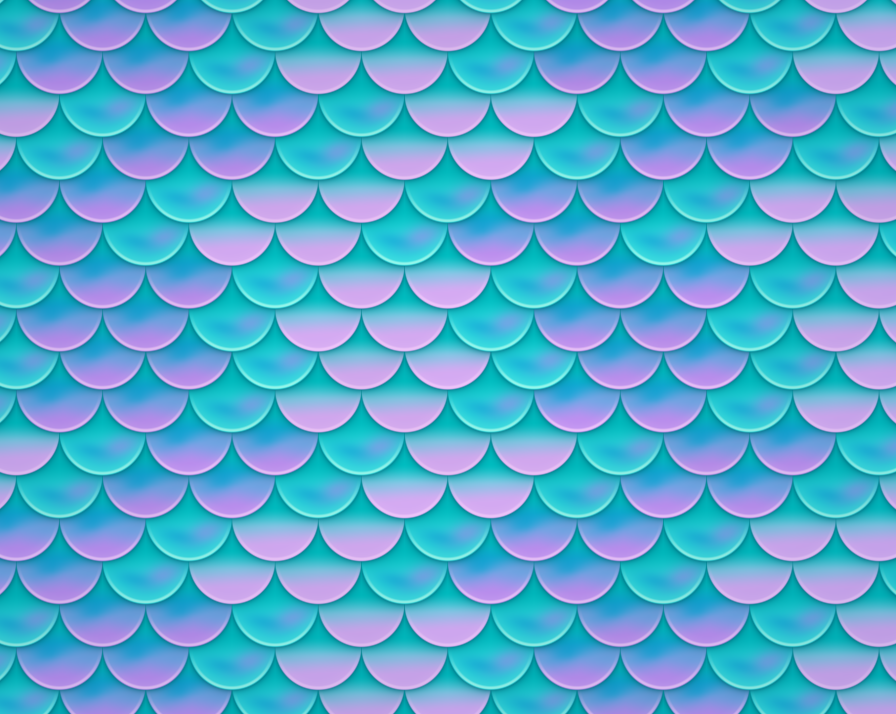
A WebGL 1 fragment shader for this pattern:

```glsl
precision highp float;
// Overlapping mermaid scales in teal, blue and pink diagonal bands.

uniform vec2 u_resolution;

const vec2 SCALE_RADII = vec2(20.77, 16.64); // canvas size in scale radii
const vec2 FIRST_CENTER = vec2(0.378, 0.192);
const float BLOCK_ROWS = 8.0;
const float BLOCK_OVERLAP = 0.114; // each block of rows sits a little closer
const vec3 TEAL = vec3(0.0, 0.73, 0.74);
const vec3 AQUA = vec3(0.15, 0.81, 0.83);
const vec3 BLUE = vec3(0.07, 0.62, 0.81);
const vec3 PERIWINKLE = vec3(0.44, 0.63, 0.87);
const vec3 PURPLE = vec3(0.71, 0.54, 0.90);
const vec3 PINK = vec3(0.80, 0.64, 0.91);
const vec3 SHADOW = vec3(0.0, 0.39, 0.46);

float hash(vec2 p) {
  return fract(sin(dot(p, vec2(127.1, 311.7))) * 43758.5);
}

// Soft round spot, 1 at the center, tilted by a shear.
float spot(vec2 p, vec2 center, vec2 size, float shear) {
  vec2 d = p - center;
  d.y += shear * d.x;
  d /= size;
  return exp(-dot(d, d));
}

// Center of the scale of a row nearest to x; odd rows shift by one radius.
vec2 nearestCenter(float x, float row) {
  float parity = mod(row, 2.0);
  float column = 2.0 * floor((x - parity) * 0.5 + 0.5) + parity;
  return vec2(column, row - BLOCK_OVERLAP * floor(row / BLOCK_ROWS));
}

// Signed distance to the nearest scale edge of a row.
float rowEdge(vec2 p, float row) {
  return length(p - nearestCenter(p.x, row)) - 1.0;
}

// Place of a scale in the six-step color sequence; bands zigzag in each block.
float sequenceIndex(float column, float row) {
  float r = mod(row, BLOCK_ROWS);
  float pair = floor(r * 0.5);
  float sway = 0.5 * pair * (3.0 - pair) * (3.0 - 2.0 * pair);
  float start = 2.0 + 2.0 * sway - mod(r, 2.0);
  return floor(mod(column - start + 0.5, 12.0) * 0.5);
}

vec3 tealScale(vec2 p) {
  vec3 color = mix(TEAL, AQUA, smoothstep(-0.3, 0.4, p.y));
  color = mix(color, PERIWINKLE, 0.95 * spot(p, vec2(0.42, 0.36), vec2(0.48, 0.27), 0.3));
  return mix(color, BLUE, 0.6 * spot(p, vec2(-0.20, 0.45), vec2(0.45, 0.20), -0.2));
}

vec3 pinkScale(vec2 p) {
  vec3 pale = vec3(0.45, 0.77, 0.86);
  vec3 color = mix(TEAL, pale, smoothstep(-0.25, 0.25, p.y));
  return mix(color, PINK, smoothstep(0.04, 0.66, p.y + 0.06 * p.x));
}

vec3 blueScale(vec2 p) {
  vec3 color = mix(TEAL, BLUE, 0.85 * smoothstep(-0.5, 0.1, p.y));
  color = mix(color, PERIWINKLE, smoothstep(-0.1, 0.4, p.y + 0.22 * abs(p.x + 0.15)));
  color = mix(color, BLUE, 0.65 * spot(p, vec2(-0.22, 0.10), vec2(0.36, 0.28), 0.3));
  return mix(color, PURPLE, smoothstep(0.15, 0.75, p.y - 0.15 * abs(p.x - 0.1)));
}

// Shadow strength outside a scale edge at the given distance.
float castShadow(float distanceOut) {
  float d = max(distanceOut, 0.0);
  return 0.46 * exp(-d / 0.05) + 0.28 * exp(-d / 0.16);
}

// Shaded surface of the scale of a row that lies under p (y points down).
vec3 scaleColor(vec2 p, float row) {
  vec2 center = nearestCenter(p.x, row);
  vec2 local = p - center;
  float index = sequenceIndex(center.x, row);
  float jitter = hash(vec2(center.x, row)) - 0.5;
  vec2 q = local + vec2(0.10, 0.05) * jitter;
  float isTeal = step(1.5, mod(index, 3.0));
  float isPink = step(2.5, index) * (1.0 - isTeal);
  vec3 color = mix(blueScale(q), pinkScale(q), isPink);
  color = mix(color, tealScale(q), isTeal);

  // Thin raised rim with a faint inner glow, brightest along the bottom.
  float d = length(local);
  float low = smoothstep(0.0, 0.9, local.y);
  float rim = smoothstep(0.89, 0.95, d) * (1.0 - smoothstep(0.96, 1.0, d));
  float glow = smoothstep(0.70, 0.95, d);
  vec3 rimTint = mix(vec3(0.90, 0.75, 0.94), vec3(0.60, 0.94, 0.89), isTeal);
  color = mix(color, rimTint, low * (0.75 * rim + 0.15 * glow));

  // The row above overlaps this one and shades it.
  color = mix(color, SHADOW, castShadow(rowEdge(p, row - 1.0)));
  return color * (1.0 + 0.03 * jitter);
}

// Paints rows from back to front; upper rows lie over lower ones.
vec3 scalePattern(vec2 p, float pixel) {
  float block = floor(p.y / (BLOCK_ROWS - BLOCK_OVERLAP));
  float row = floor(p.y + BLOCK_OVERLAP * block);
  vec3 color = scaleColor(p, row + 1.0);
  for (int i = 0; i < 2; i++) {
    float front = row - float(i);
    float cover = 1.0 - smoothstep(-pixel, pixel, rowEdge(p, front));
    color = mix(color, scaleColor(p, front), cover);
  }
  return color;
}

void main() {
  vec2 uv = gl_FragCoord.xy / u_resolution;
  vec2 p = vec2(uv.x, 1.0 - uv.y) * SCALE_RADII - FIRST_CENTER;
  vec3 color = scalePattern(p, SCALE_RADII.y / u_resolution.y);

  // Gentle glow in the middle, deeper tone toward the borders.
  float border = smoothstep(0.15, 0.70, length(uv - 0.5));
  color *= mix(vec3(1.03), vec3(0.93, 0.96, 0.98), border);
  gl_FragColor = vec4(clamp(color, 0.0, 1.0), 1.0);
}
```
